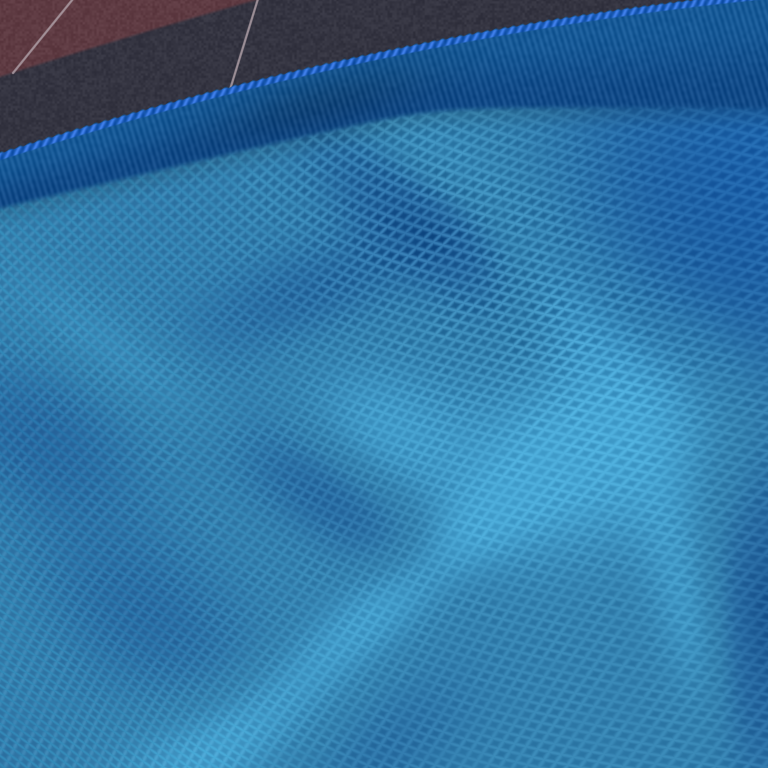
A Shadertoy shader for this texture:

```glsl
// Draped blue mesh cloth with soft folds and a hem, lying over a dark floor.
#define DEEP   vec3(0.07, 0.29, 0.53)
#define SHADE  vec3(0.15, 0.41, 0.63)
#define MID    vec3(0.205, 0.51, 0.69)
#define LIGHT  vec3(0.28, 0.65, 0.83)
#define ROYAL  vec3(0.09, 0.36, 0.67)
#define FLOOR  vec3(0.205, 0.205, 0.255)
#define MAROON vec3(0.37, 0.23, 0.26)
#define RIM    vec3(0.13, 0.38, 0.82)
#define THREADS 88.0
#define TAU 6.2831853

float hash(vec2 p) {
    vec3 q = fract(vec3(p.xyx) * 0.1031);
    q += dot(q, q.yzx + 33.33);
    return fract((q.x + q.y) * q.z);
}

float noise(vec2 p) {
    vec2 i = floor(p), f = fract(p);
    f = f * f * (3.0 - 2.0 * f);
    return mix(mix(hash(i), hash(i + vec2(1, 0)), f.x),
               mix(hash(i + vec2(0, 1)), hash(i + vec2(1, 1)), f.x), f.y);
}

// Soft elongated bump: centre, half sizes, direction of its long axis
float fold(vec2 p, vec2 centre, vec2 size, float angle) {
    p -= centre;
    float c = cos(angle), s = sin(angle);
    p = vec2(c * p.x + s * p.y, c * p.y - s * p.x) / size;
    return exp(-dot(p, p));
}

float segment(vec2 p, vec2 a, vec2 b) {
    vec2 d = b - a;
    return length(p - a - d * clamp(dot(p - a, d) / dot(d, d), 0.0, 1.0));
}

// Brightness of the folds: 0 deep, 1 light
float foldTone(vec2 p) {
    float t = 0.57 + 0.09 * (noise(p * 5.0) - 0.5);
    // lit ridges
    t += 0.32 * fold(p, vec2(0.76, 0.41), vec2(0.20, 0.13), 0.5);
    t += 0.22 * fold(p, vec2(0.50, 0.45), vec2(0.12, 0.09), -0.5);
    t += 0.25 * fold(p, vec2(0.50, 0.21), vec2(0.28, 0.05), 0.7);
    t += 0.24 * fold(p, vec2(0.90, 0.19), vec2(0.17, 0.05), -1.35);
    t += 0.22 * fold(p, vec2(0.27, 0.02), vec2(0.17, 0.07), 0.4);
    t += 0.18 * fold(p, vec2(0.17, 0.53), vec2(0.19, 0.05), -0.6);
    t += 0.20 * fold(p, vec2(0.73, 0.60), vec2(0.14, 0.06), -0.8);
    t += 0.12 * fold(p, vec2(0.57, 0.79), vec2(0.14, 0.05), -0.6);
    // shaded hollows
    t -= 0.33 * fold(p, vec2(0.55, 0.71), vec2(0.17, 0.06), -0.65);
    t -= 0.18 * fold(p, vec2(0.40, 0.62), vec2(0.16, 0.06), 0.4);
    t -= 0.30 * fold(p, vec2(0.42, 0.36), vec2(0.17, 0.06), -0.6);
    t -= 0.24 * fold(p, vec2(0.05, 0.43), vec2(0.16, 0.09), -0.5);
    t -= 0.16 * fold(p, vec2(0.18, 0.20), vec2(0.22, 0.10), -0.6);
    t -= 0.38 * fold(p, vec2(1.00, 0.20), vec2(0.20, 0.07), 1.5);
    t -= 0.15 * fold(p, vec2(0.50, 0.03), vec2(0.15, 0.07), 0.7);
    t -= 0.32 * fold(p, vec2(0.96, 0.68), vec2(0.25, 0.13), -0.8);
    return t;
}

vec3 toneColour(float t) {
    vec3 c = mix(DEEP, SHADE, smoothstep(0.0, 0.33, t));
    c = mix(c, MID, smoothstep(0.28, 0.62, t));
    return mix(c, LIGHT, smoothstep(0.58, 0.98, t));
}

// Two crossing thread families, bent by the folds
vec2 weave(vec2 p) {
    vec2 q = p + 0.035 * vec2(noise(p * 3.0), noise(p * 3.0 + 17.0));
    q += 0.05 * vec2(sin(p.y * 4.0), sin(p.x * 4.0));
    float fine = THREADS * (q.x - 0.22 * q.x * q.x);
    vec2 phase = vec2(0.83 * fine - 0.55 * THREADS * q.y,
                      0.58 * fine + 0.90 * THREADS * q.y);
    return pow(0.5 + 0.5 * cos(TAU * phase), vec2(2.0));
}

vec3 floorColour(vec2 p, float px) {
    float border = p.y - 0.90 - 0.32 * p.x + 0.06 * p.x * p.x;
    vec3 c = mix(FLOOR, MAROON, smoothstep(-0.003, 0.003, border));
    c += 0.06 * (noise(p * 330.0) - 0.5);
    float seam = min(segment(p, vec2(0.017, 0.905), vec2(0.098, 1.005)),
                     segment(p, vec2(0.300, 0.885), vec2(0.337, 1.005)));
    return mix(c, vec3(0.68, 0.62, 0.65), 0.85 * (1.0 - smoothstep(0.0004, 0.0012 + px, seam)));
}

void mainImage(out vec4 fragColor, in vec2 fragCoord) {
    vec2 p = fragCoord / iResolution.xy;
    float px = 1.0 / iResolution.y;
    float rimY = 0.80 + 0.32 * p.x - 0.11 * p.x * p.x;
    float slope = 0.73 + 0.24 * p.x, flatY = 0.870 - 0.010 * p.x;
    float hemY = 0.5 * (slope + flatY - sqrt(pow(slope - flatY, 2.0) + 0.0004));

    // Main cloth with its mesh
    vec3 cloth = toneColour(foldTone(p));
    cloth = mix(cloth, ROYAL, 0.75 * smoothstep(0.62, 1.05, p.x) * smoothstep(0.42, 0.80, p.y));
    vec2 thread = weave(p);
    float openMesh = fold(p, vec2(0.60, 0.66), vec2(0.28, 0.14), -0.6);
    float grain = 0.7 + 0.6 * noise(p * vec2(40.0, 60.0));
    float net = max(thread.x, thread.y) - 0.56;
    cloth += net * grain * (0.085 + 0.10 * openMesh) * vec3(0.75, 1.0, 0.95);
    cloth.r += 0.05 * (0.4 - thread.y) * smoothstep(0.6, 0.0, p.x);

    // Folded hem with fine slanted ribs
    float across = clamp((p.y - hemY) / max(rimY - hemY, 0.01), 0.0, 1.0);
    vec3 hem = mix(DEEP, vec3(0.09, 0.35, 0.59), smoothstep(0.1, 0.8, across));
    hem *= 1.0 - 0.16 * fold(p, vec2(0.42, 0.87), vec2(0.15, 0.035), 0.25);
    hem += 0.035 * cos(TAU * (125.0 * p.x + 38.0 * p.y)) + 0.03 * (noise(p * 190.0) - 0.5);
    cloth *= 1.0 - 0.10 * smoothstep(0.035, 0.0, hemY - p.y);
    vec3 c = mix(cloth, hem, smoothstep(-0.006, 0.005, p.y - hemY));

    // Stitched rim, then the floor behind it
    float stitch = 0.5 + 0.5 * cos(TAU * (95.0 * p.x - 45.0 * p.y));
    float rim = 1.0 - smoothstep(0.003, 0.006, abs(p.y - rimY + 0.004));
    c = mix(c, RIM + 0.22 * (stitch - 0.4), rim * (0.5 + 0.4 * stitch));
    c = mix(c, floorColour(p, px), smoothstep(-px, px, p.y - rimY - 0.002 * stitch));
    fragColor = vec4(c, 1.0);
}
```
